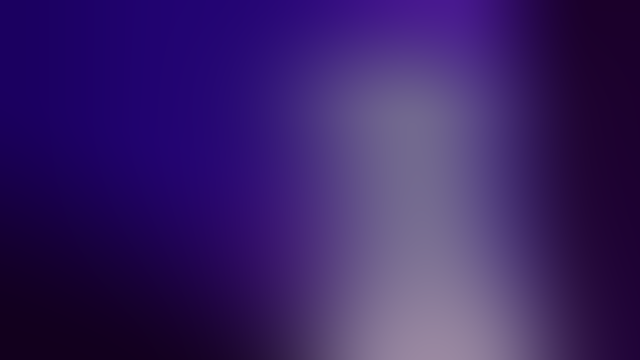
This background is drawn by a Shadertoy shader. Its source:

```glsl
// Soft blurred backdrop: a pale lilac column of light over deep indigo and plum.

// Elliptical Gaussian falloff, 1 at the centre.
float glow(vec2 p, vec2 center, vec2 radius) {
    vec2 d = (p - center) / radius;
    return exp(-dot(d, d));
}

void mainImage(out vec4 fragColor, in vec2 fragCoord) {
    vec2 uv = fragCoord / iResolution.xy;

    // Indigo field sinking into near-black at the lower left
    float lift = smoothstep(0.08, 0.77, uv.y + 0.55 * uv.x);
    vec3 indigo = mix(vec3(0.105, 0.0, 0.375), vec3(0.13, 0.012, 0.445), smoothstep(0.0, 0.3, uv.x));
    vec3 color = mix(vec3(0.07, 0.0, 0.115), indigo, lift);

    // Violet haze left of the column and along the top
    color = mix(color, vec3(0.30, 0.03, 0.47), 0.35 * glow(uv, vec2(0.48, 0.32), vec2(0.17, 0.26)));
    color = mix(color, vec3(0.29, 0.10, 0.57), 0.95 * glow(uv, vec2(0.69, 1.02), vec2(0.20, 0.36)));

    // Dark plum on the right, slightly bluer towards the bottom
    vec3 plum = mix(vec3(0.115, 0.0, 0.21), vec3(0.104, 0.0, 0.165), uv.y);
    color = mix(color, plum, smoothstep(0.70, 0.93, uv.x));

    // Slanted column of light, tighter on its right side, fading at the top
    float offset = uv.x - mix(0.68, 0.625, uv.y);
    float spread = offset < 0.0 ? 0.175 : 0.152;
    float column = exp(-pow(abs(offset) / spread, 2.0)) * smoothstep(1.02, 0.65, uv.y);
    color = mix(color, vec3(0.445, 0.41, 0.56), column);

    // Warm pale pool at the foot of the column
    color = mix(color, vec3(0.61, 0.54, 0.635), glow(uv, vec2(0.678, -0.05), vec2(0.16, 0.30)));

    fragColor = vec4(color, 1.0);
}
```
